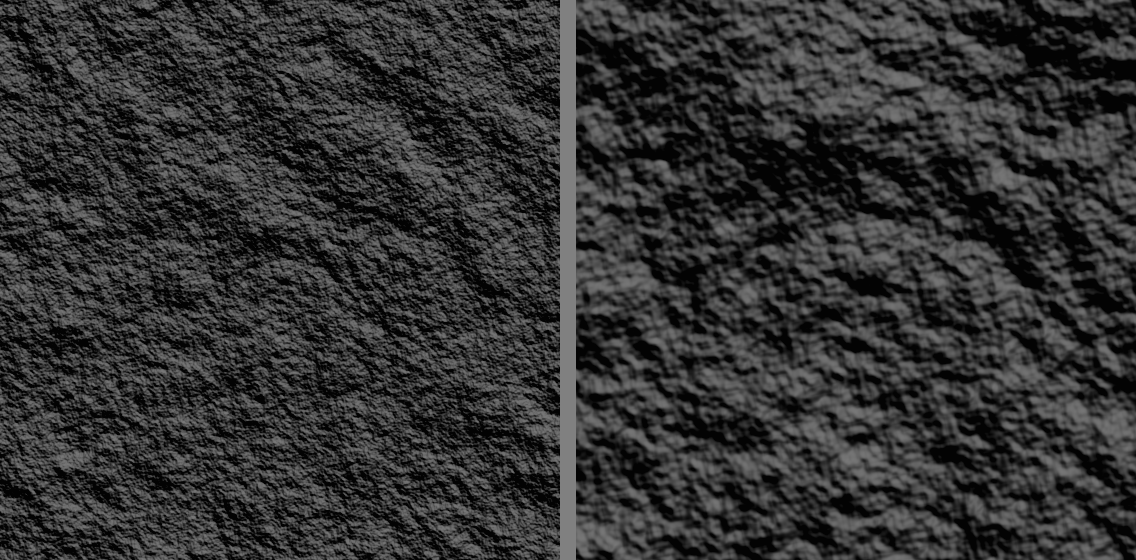
Left: the whole. Right: its middle third, enlarged.
This texture is drawn by a Shadertoy shader. Its source:

```glsl
const float BASE_CELLS = 5.0;       // largest lumps across the canvas
const float LACUNARITY = 1.85;      // frequency step between octaves
const int OCTAVES = 7;
const int LUMP_OCTAVES = 4;         // coarse octaves folded into rounded lumps
const float BASE_SLOPE = 0.205;     // steepness of the coarsest octave
const float SLOPE_GAIN = 1.09;      // steepness step towards the fine grain
const float CREASE_WIDTH = 0.07;    // softness of the valleys between lumps
const float OCTAVE_TURN = 0.65;     // rotation between octaves, in radians
const vec3 LIGHT = vec3(0.38, 0.82, 0.43);
const vec3 SHADOW_COLOR = vec3(0.012);
const vec3 STONE_COLOR = vec3(0.475);

// Random unit vector for a lattice point
vec2 randomGradient(vec2 cell, uint seed) {
    uvec2 q = uvec2(ivec2(cell));
    uint h = q.x * 1597u + q.y * 51749u + seed * 7919u;
    h = (h ^ (h >> 15)) * 73939u;
    h = (h ^ (h >> 13)) * 92821u;
    h ^= h >> 16;
    float angle = 6.28318 * float(h & 65535u) / 65536.0;
    return vec2(cos(angle), sin(angle));
}

// Gradient noise: x is the value, yz its derivatives
vec3 noiseWithSlope(vec2 p, uint seed) {
    vec2 cell = floor(p);
    vec2 f = p - cell;
    vec2 u = f * f * f * (f * (f * 6.0 - 15.0) + 10.0);
    vec2 du = 30.0 * f * f * (f * (f - 2.0) + 1.0);

    vec2 ga = randomGradient(cell, seed);
    vec2 gb = randomGradient(cell + vec2(1, 0), seed);
    vec2 gc = randomGradient(cell + vec2(0, 1), seed);
    vec2 gd = randomGradient(cell + vec2(1, 1), seed);
    float a = dot(ga, f);
    float b = dot(gb, f - vec2(1, 0));
    float c = dot(gc, f - vec2(0, 1));
    float d = dot(gd, f - vec2(1, 1));

    float value = mix(mix(a, b, u.x), mix(c, d, u.x), u.y);
    vec2 slope = mix(mix(ga, gb, u.x), mix(gc, gd, u.x), u.y);
    slope += du * (u.yx * (a - b - c + d) + vec2(b, c) - a);
    return vec3(value, slope);
}

// Slope of the rock surface, summed over all octaves
vec2 rockSlope(vec2 uv) {
    float cs = cos(OCTAVE_TURN), sn = sin(OCTAVE_TURN);
    mat2 turn = mat2(cs, sn, -sn, cs);
    mat2 frame = turn;
    float cells = BASE_CELLS;
    float weight = BASE_SLOPE;
    vec2 slope = vec2(0.0);
    for (int i = 0; i < OCTAVES; i++) {
        vec2 p = frame * uv * cells + vec2(17.3, 41.7) * float(i + 1);
        vec3 n = noiseWithSlope(p, uint(i + 1));
        float fold = 1.0;
        if (i < LUMP_OCTAVES) {
            fold = n.x / sqrt(n.x * n.x + CREASE_WIDTH * CREASE_WIDTH);
        }
        slope += weight * fold * (n.yz * frame);
        frame = turn * frame;
        cells *= LACUNARITY;
        weight *= SLOPE_GAIN;
    }
    return slope;
}

void mainImage(out vec4 fragColor, in vec2 fragCoord) {
    vec2 uv = fragCoord / iResolution.y;

    // Low raking light on the bumpy surface
    vec3 normal = normalize(vec3(-rockSlope(uv), 1.0));
    float light = max(dot(normal, normalize(LIGHT)), 0.0);

    fragColor = vec4(mix(SHADOW_COLOR, STONE_COLOR, light), 1.0);
}
```
